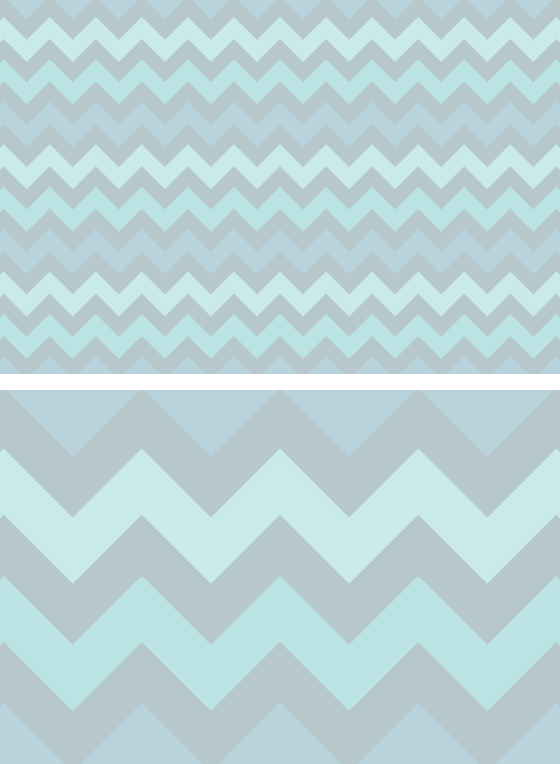
Top, the full canvas; bottom, a detail of the centre.
Reproduce this pattern procedurally as a WebGL 2 fragment shader.

```glsl
#version 300 es
precision highp float;

uniform vec2 u_resolution;
out vec4 fragColor;

// Band colours cycle downwards: pale mint, aqua, dusty blue
vec3 bandColor(float row) {
    float k = mod(row, 3.0);
    if (k < 0.5) return vec3(0.790, 0.918, 0.912);
    if (k < 1.5) return vec3(0.737, 0.890, 0.892);
    return vec3(0.722, 0.827, 0.859);
}

// Distance from the nearest peak: a zigzag with 45 degree slopes
float zigzag(float x, float period) {
    return abs(x - period * floor(x / period + 0.5));
}

void main() {
    // Centred coordinates, canvas height = 1
    vec2 p = (gl_FragCoord.xy - 0.5 * u_resolution) / u_resolution.y;

    // Rows counted downwards, each band centred in its row
    float rowHeight = 0.11344;
    float depth = 0.1146 - p.y - zigzag(p.x, 0.12314);
    float row = depth / rowHeight + 0.24;

    // Band coverage with a soft edge about one pixel wide
    float edge = rowHeight * (abs(fract(row) - 0.5) - 0.26);
    float soft = 1.0 / u_resolution.y;
    float band = 1.0 - smoothstep(-soft, soft, edge);

    vec3 ground = vec3(0.714, 0.784, 0.796);
    fragColor = vec4(mix(ground, bandColor(floor(row)), band), 1.0);
}
```
